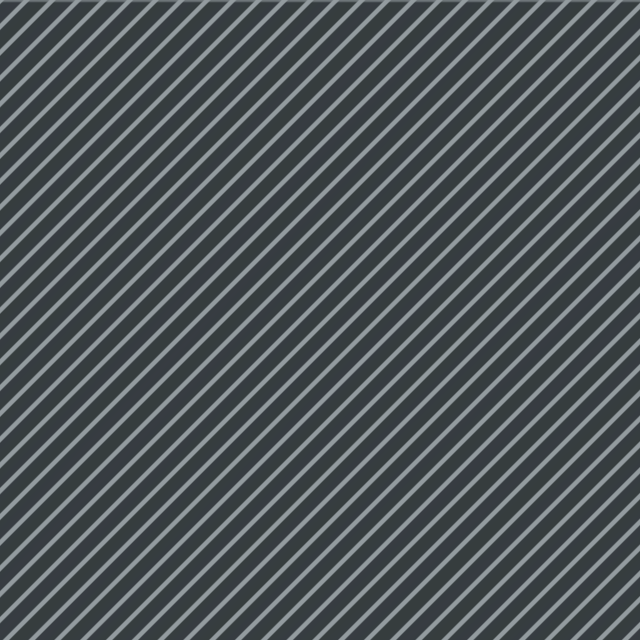
Reproduce this pattern procedurally as a Shadertoy shader.

```glsl
// Pale grey diagonal pinstripes on dark slate, rising to the right at 45 degrees.
// A repeated distance to the nearest stripe centre gives soft-edged lines;
// a faint cool tint drifts across the ground and a thin pale rim edges the top.

// Distance to the nearest stripe centre, in stripe periods (0 to 0.5).
float stripeDistance(float phase) {
    return abs(fract(phase + 0.5) - 0.5);
}

void mainImage(out vec4 fragColor, in vec2 fragCoord) {
    vec2 uv = fragCoord / iResolution.xy;
    float fromTop = 1.0 - uv.y;

    // Just under 25 stripes along each side of the canvas
    float repeats = 24.81;
    float phase = (uv.x + fromTop) * repeats - 0.04;

    // Soft edge, never narrower than one pixel
    float pixel = 1.414 * repeats / min(iResolution.x, iResolution.y);
    float soft = max(0.05, 0.5 * pixel);
    float stripe = 1.0 - smoothstep(0.124 - soft, 0.124 + soft, stripeDistance(phase));

    // Slate ground with slight bluish and greenish bands
    float tint = sin(3.14159 * phase + 2.0 * sin(5.0 * uv.x - 3.0 * uv.y));
    vec3 ground = vec3(0.212, 0.238, 0.250) + tint * vec3(0.002, -0.002, 0.007);
    vec3 lineColor = vec3(0.575, 0.607, 0.622);
    vec3 color = mix(ground, lineColor, stripe);

    // Thin pale rim along the top edge
    float rim = 1.0 - smoothstep(0.001, 0.005, fromTop);
    color = mix(color, lineColor, 0.6 * rim);

    fragColor = vec4(color, 1.0);
}
```
